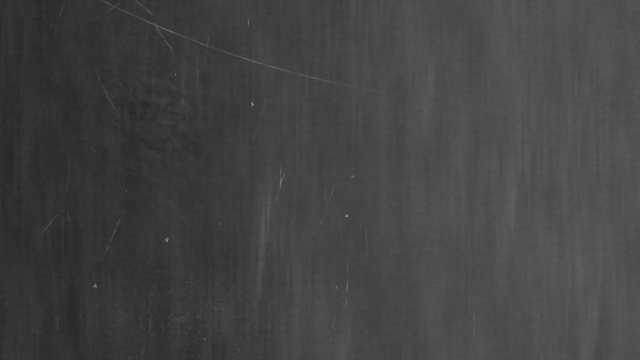
A WebGL 2 fragment shader for this texture:

```glsl
#version 300 es
precision highp float;
// A worn slate board: a dark-to-light grey wash with wiped vertical streaks,
// layered value noise for grain and mottling, then soft chalk smears,
// hashed hairline scratches, one long arc and a few bright specks.
uniform vec2 u_resolution;
out vec4 fragColor;

float hash(vec2 p) {
  vec3 q = fract(vec3(p.xyx) * 0.1031);
  q += dot(q, q.yzx + 33.33);
  return fract((q.x + q.y) * q.z);
}

float noise(vec2 p) {
  vec2 i = floor(p), f = fract(p);
  f = f * f * (3.0 - 2.0 * f);
  return mix(mix(hash(i), hash(i + vec2(1, 0)), f.x),
             mix(hash(i + vec2(0, 1)), hash(i + vec2(1, 1)), f.x), f.y);
}

float fbm(vec2 p) {
  float sum = 0.0, amp = 0.5;
  for (int i = 0; i < 4; i++) {
    sum += amp * noise(p);
    p = p * 2.03 + 17.3;
    amp *= 0.5;
  }
  return sum;
}

mat2 rotation(float a) {
  return mat2(cos(a), sin(a), -sin(a), cos(a));
}

float hairline(float d, float width, float px) {
  return 1.0 - smoothstep(max(width - px, 0.0), width + px, abs(d));
}

// Vertical chalk smears: crisp on the right side, feathered on the left
float smears(vec2 p) {
  float sum = 0.0;
  for (int i = 0; i < 5; i++) {
    float k = float(i);
    vec2 q = p - vec2(0.735 + 0.23 * k, fract(0.33 + 0.7 * k));
    q.x -= 0.10 * q.y - 0.12 * q.y * q.y;
    float side = q.x > 0.0 ? 0.009 : 0.024;
    float body = exp(-q.x * q.x / (side * side)) * exp(-q.y * q.y / 0.02);
    sum += body * (i == 0 ? 1.0 : 0.45);
  }
  return sum * (0.4 + 0.8 * noise(p * vec2(130.0, 14.0)));
}

// Short bent scratches, gathered toward the left half
float scratches(vec2 p, float px) {
  float sum = 0.0;
  for (int i = 0; i < 28; i++) {
    float k = float(i) + 3.0;
    float h = hash(vec2(k, 4.7)), strength = hash(vec2(k, 9.1));
    vec2 center = vec2(0.15 + 1.2 * h * h, hash(vec2(k, 2.3)));
    float tilt = (hash(vec2(k, 6.2)) - 0.4) * (i % 4 == 0 ? 2.6 : 0.7);
    vec2 q = rotation(tilt) * (p - center);
    float len = mix(0.025, 0.11, hash(vec2(k, 7.9)));
    float bend = (h - 0.5) * 2.5 * q.y * q.y + 0.004 * noise(vec2(q.y * 60.0, k));
    float ends = 1.0 - smoothstep(0.4 * len, len, abs(q.y));
    sum += hairline(q.x + bend, 0.001, px) * ends * mix(0.2, 0.75, strength * strength);
  }
  return sum * smoothstep(0.1, 0.9, noise(p * 65.0)) * 1.4;
}

// Tiny ragged chips of chalk
float specks(vec2 p, float px) {
  float sum = 0.0;
  for (int i = 0; i < 11; i++) {
    float k = float(i) + 1.0;
    vec2 center = vec2(0.12 + 0.9 * hash(vec2(k, 31.0)), hash(vec2(k, 47.0)));
    float radius = mix(0.0008, 0.0028, hash(vec2(k, 53.0)));
    float d = length((p - center) * vec2(1.0, 0.8)) + 0.006 * (noise(p * 230.0) - 0.4);
    sum += (1.0 - smoothstep(radius, radius + 1.3 * px, d)) * mix(0.3, 1.0, hash(vec2(k, 61.0)));
  }
  return sum;
}

void main() {
  vec2 p = gl_FragCoord.xy / u_resolution.y;
  float px = 1.0 / u_resolution.y;
  float u = gl_FragCoord.x / u_resolution.x;

  // Broad wash and cloudy wear, drawn out vertically
  float tone = 0.182 + 0.074 * smoothstep(0.0, 0.85, u) + 0.07 * u;
  tone += 0.05 * (fbm(p * vec2(3.6, 2.0) + 5.0) - 0.47);
  tone += 0.05 * (fbm(p * vec2(15.0, 7.0) + 71.0) - 0.47);

  // Wiped streaks of uneven strength, faint cross weave and grain
  float wiped = 0.4 + 1.2 * noise(p * vec2(5.0, 4.0) + 23.0);
  tone += 0.024 * (noise(vec2(p.x * 24.0 + p.y * 0.6, p.y * 1.7)) - 0.5);
  tone += 0.026 * wiped * (noise(vec2(p.x * 115.0, p.y * 9.0)) - 0.5);
  tone += 0.011 * (noise(vec2(p.x * 18.0, p.y * 130.0)) - 0.5);
  tone += 0.023 * (noise(p * 185.0) - 0.5);

  // Scuffed patch of slanted strokes, and dust near the lower left
  vec2 scuffed = (p - vec2(0.43, 0.68)) * vec2(6.0, 4.5);
  float strokes = noise(rotation(0.7) * p * vec2(35.0, 90.0) + 6.0 * fbm(p * 18.0)) - 0.5;
  tone += 0.055 * strokes * exp(-dot(scuffed, scuffed));
  vec2 dusty = (p - vec2(0.52, 0.1)) * vec2(3.2, 5.0);
  tone += 0.04 * smoothstep(0.65, 0.95, noise(p * 190.0 + 40.0)) * exp(-dot(dusty, dusty));

  // Long shallow arc, fading as it runs right
  float run = p.x - 0.28;
  float arc = hairline((p.y - 1.0 + 0.49 * run - 0.21 * run * run) * 0.93, 0.0009, px);
  arc *= smoothstep(-0.02, 0.02, run) * (1.0 - smoothstep(0.35, 0.85, run));
  tone += 0.2 * arc * (0.1 + 0.9 * noise(p * 38.0));

  tone += 0.085 * smears(p) + 0.16 * scratches(p, px) + 0.3 * specks(p, px);

  // Slightly warm in the dark end, neutral to cool in the light end
  vec3 tint = mix(vec3(1.01, 1.0, 0.965), vec3(0.997, 1.0, 1.004), smoothstep(0.0, 0.4, u));
  fragColor = vec4(tone * tint, 1.0);
}
```
